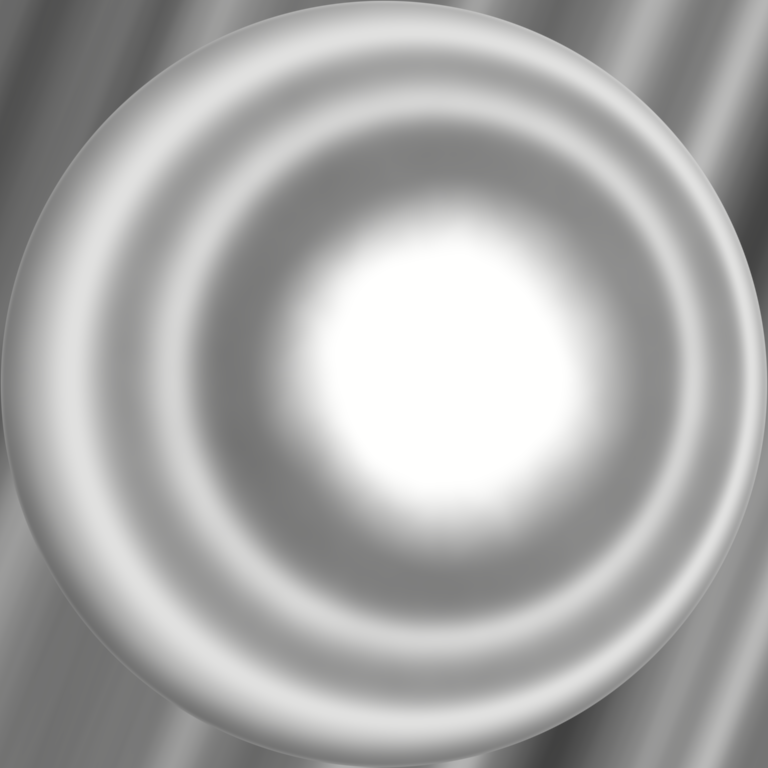
Reproduce this background procedurally as a Shadertoy shader.

```glsl
// A polished glass sphere with two bright off-centre rings and a white core,
// set over slanted metallic streaks. Rings are skewed Gaussian bands around
// ellipses; the streaks and soft mottling use Gaussians and layered sines.

const vec3 WARM_WHITE = vec3(1.0, 1.0, 0.996);
const float SPHERE_RADIUS = 0.499;

// Streaks across the slope: position, width, brightness change.
const vec3 STREAKS[10] = vec3[10](
    vec3(0.078, 0.050, -0.14), vec3(0.215, 0.028, -0.09),
    vec3(0.300, 0.045,  0.16), vec3(0.625, 0.035,  0.18),
    vec3(0.730, 0.030, -0.05), vec3(0.850, 0.045,  0.23),
    vec3(0.995, 0.035,  0.26), vec3(1.110, 0.050, -0.18),
    vec3(1.240, 0.035,  0.13), vec3(1.315, 0.030,  0.28));

float bell(float x, float width) {
    float t = x / width;
    return exp(-t * t);
}

// Soft, slowly varying mottling in about -1..1.
float mottle(vec2 p) {
    float sum = 0.0, weight = 0.5;
    for (int i = 0; i < 4; i++) {
        sum += weight * sin(p.x + 1.3 * sin(p.y)) * cos(p.y - 0.7 * sin(p.x));
        p = mat2(1.5, 1.1, -1.1, 1.5) * p + 1.7;
        weight *= 0.5;
    }
    return sum;
}

float streakField(vec2 p) {
    float across = p.x + 0.4 * (1.0 - p.y);
    float shade = 0.45;
    for (int i = 0; i < 10; i++) {
        shade += STREAKS[i].z * bell(across - STREAKS[i].x, STREAKS[i].y);
    }
    float along = p.y - 0.4 * p.x;
    return shade + 0.035 * mottle(vec2(across * 38.0, along * 2.5));
}

// Elliptic band, wider on its left; widths are (inside, outside).
float ringBand(vec2 p, vec2 center, vec2 radii, vec2 widths, float skew) {
    vec2 q = (p - center) / radii;
    float r = length(q);
    float edge = (r - 1.0) * radii.x;
    float side = q.x / max(r, 0.001);
    float width = mix(widths.x, widths.y, smoothstep(-0.004, 0.004, edge));
    return bell(edge, width * (1.0 - skew * side));
}

float sphereShade(vec2 p) {
    vec2 fromCenter = p - 0.5;
    float radius = length(fromCenter);
    float cloud = mottle(p * 13.0 + 0.6);

    // Grey body, a dim halo about the core and a shaded rim.
    vec2 coreCenter = vec2(0.582, 0.516);
    float coreDist = length(p - coreCenter);
    float shade = 0.565 + 0.06 * fromCenter.x + 0.025 * cloud;
    shade -= 0.07 * bell(coreDist - 0.285, 0.065) * (1.0 - 1.2 * fromCenter.x);
    float rim = smoothstep(0.455, 0.495, radius);
    shade += rim * (0.14 * fromCenter.y + 0.06 * fromCenter.x - 0.06);

    // Bright reflected rings.
    float outer = ringBand(p, vec2(0.536, 0.509), vec2(0.443, 0.449),
                           vec2(0.027, 0.034), 0.50);
    float inner = ringBand(p, vec2(0.563, 0.517), vec2(0.339, 0.350),
                           vec2(0.026, 0.032), 0.25);
    shade = mix(shade, 0.88, outer);
    shade = mix(shade, 0.85 + 0.02 * cloud, 0.94 * inner);

    // White core with a cloudy edge and a dent at the lower left.
    float dent = bell(length(p - vec2(0.405, 0.385)), 0.075);
    float ragged = coreDist + 0.014 * cloud + 0.022 * dent;
    float core = 1.0 - smoothstep(0.142, 0.262, ragged);
    shade = mix(shade, 1.0, core);

    // Thin light line along the silhouette.
    return shade + 0.08 * bell(radius - SPHERE_RADIUS, 0.003);
}

void mainImage(out vec4 fragColor, in vec2 fragCoord) {
    float size = min(iResolution.x, iResolution.y);
    vec2 p = (fragCoord - 0.5 * iResolution.xy) / size + 0.5;
    float pixel = 1.0 / size;

    float edge = length(p - 0.5) - SPHERE_RADIUS;
    float inside = 1.0 - smoothstep(-pixel, pixel, edge);
    float shade = mix(streakField(p), sphereShade(p), inside);
    fragColor = vec4(clamp(shade, 0.0, 1.0) * WARM_WHITE, 1.0);
}
```
